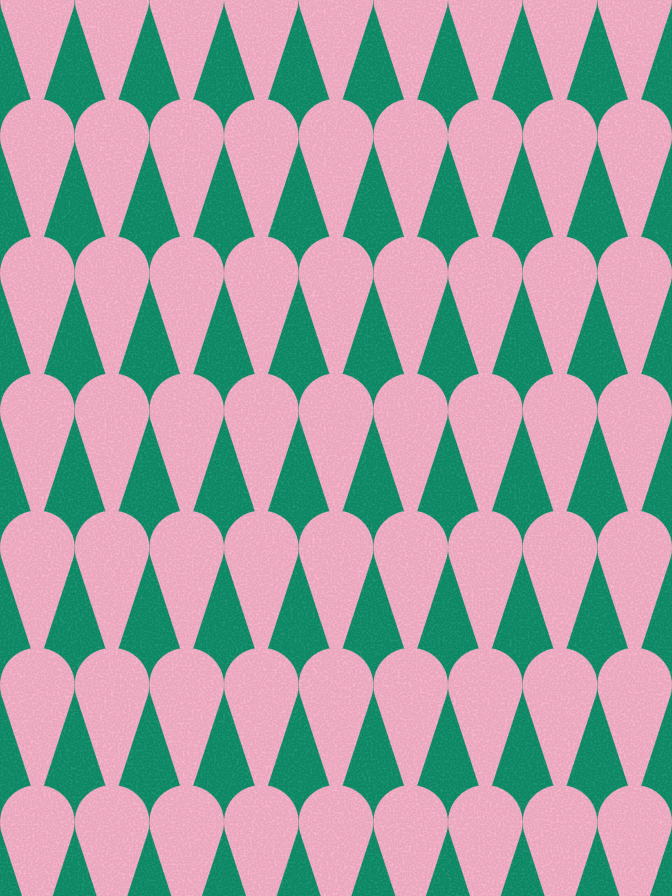
This pattern is drawn by a WebGL 2 fragment shader. Its source:

```glsl
#version 300 es
precision highp float;

uniform vec2 u_resolution;
out vec4 fragColor;

const vec3 PINK = vec3(0.932, 0.670, 0.760);
const vec3 GREEN = vec3(0.070, 0.545, 0.410);

const float COLUMNS = 9.0;        // drops across the canvas width
const float ROW_PITCH = 1.838;    // row spacing in column widths
const float FIRST_ROW = 0.986;    // height of the lowest row of centres
const float RADIUS = 0.5;         // round head of a drop
const float TIP_LENGTH = 1.617;   // head centre to hidden tip
const float GRAIN_CELLS = 300.0;  // grain cells across the width
const float GRAIN_STRENGTH = 0.085;

vec2 hash2(vec2 p) {
    vec3 q = fract(p.xyx * vec3(0.1031, 0.1030, 0.0973));
    q += dot(q, q.yzx + 33.33);
    return fract((q.xx + q.yz) * q.zy);
}

// Distance to the nearest jittered point
float cellular(vec2 p) {
    vec2 cell = floor(p);
    float nearest = 2.0;
    for (int y = -1; y <= 1; y++) {
        for (int x = -1; x <= 1; x++) {
            vec2 c = cell + vec2(x, y);
            nearest = min(nearest, distance(p, c + hash2(c)));
        }
    }
    return nearest;
}

// Circle with two tangent sides converging on a tip below
float dropDistance(vec2 p, float radius, float tipLength) {
    float s = radius / tipLength;
    float c = sqrt(1.0 - s * s);
    vec2 q = vec2(abs(p.x), -p.y);
    float alongSide = dot(q, vec2(-s, c));
    float reach = alongSide > 0.0 ? dot(q, vec2(c, s)) : length(q);
    return reach - radius;
}

// Union of the heads below and the tapering bodies above
float dropRows(vec2 p, float pitch, float firstRow) {
    float x = fract(p.x) - 0.5;
    float y = mod(p.y - firstRow, pitch);
    float d = 10.0;
    for (int i = 0; i < 2; i++) {
        vec2 local = vec2(x, y - float(i) * pitch);
        d = min(d, dropDistance(local, RADIUS, TIP_LENGTH));
    }
    return d;
}

void main() {
    vec2 uv = gl_FragCoord.xy / u_resolution.x;
    float pixel = COLUMNS / u_resolution.x;

    // Flat drops on the ground colour
    float d = dropRows(uv * COLUMNS, ROW_PITCH, FIRST_ROW);
    float ground = smoothstep(-0.75 * pixel, 0.75 * pixel, d);
    vec3 color = mix(PINK, GREEN, ground);

    // Fine paper grain with a slight tint
    float grain = cellular(uv * GRAIN_CELLS) - 0.45;
    float tint = cellular(uv * GRAIN_CELLS * 0.8 + 57.0) - 0.45;
    color += GRAIN_STRENGTH * grain;
    color += tint * vec3(0.03, -0.015, 0.03);

    fragColor = vec4(clamp(color, 0.0, 1.0), 1.0);
}
```
